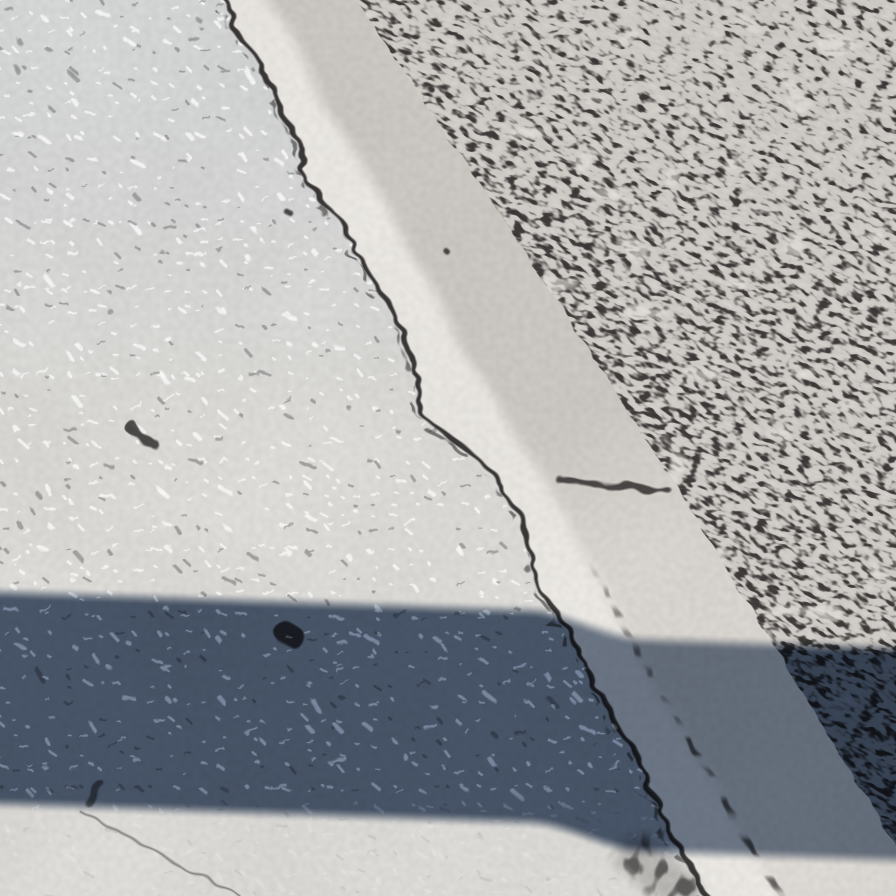
Give the GLSL for this texture, as a Shadertoy shader.

```glsl
// Sunlit concrete with a jagged crack, a pale kerb, coarse asphalt and a shadow band.
#define CONCRETE vec3(0.85, 0.845, 0.83)
#define STRIP vec3(0.905, 0.895, 0.875)
#define KERB vec3(0.785, 0.77, 0.75)
#define ASPHALT vec3(0.79, 0.775, 0.755)
#define PIT vec3(0.27, 0.26, 0.255)
#define INK vec3(0.15, 0.14, 0.14)
#define SHADE vec3(0.325, 0.385, 0.48)
#define PENUMBRA 0.009
#define GRAIN vec2(72.0, 145.0)
#define FLECK_CELLS 30.0

vec2 hash2(vec2 p) {
    vec3 h = fract(p.xyx * vec3(0.1031, 0.103, 0.0973));
    h += dot(h, h.yzx + 33.33);
    return fract((h.xx + h.yz) * h.zy);
}

// Gradient noise, roughly -0.6 to 0.6
float corner(vec2 cell, vec2 f) {
    float a = 6.2832 * hash2(cell).x;
    return dot(vec2(cos(a), sin(a)), f);
}
float noise(vec2 p) {
    vec2 i = floor(p), f = p - i, e = vec2(0, 1);
    vec2 u = f * f * (3.0 - 2.0 * f);
    return mix(mix(corner(i, f), corner(i + e.yx, f - e.yx), u.x),
               mix(corner(i + e, f - e), corner(i + 1.0, f - 1.0), u.x), u.y);
}

float bump(float y, float centre, float width) {
    float k = (y - centre) / width;
    return exp(-k * k);
}

// Soft capsule from ends.xy to ends.zw
float stroke(vec2 p, vec4 ends, float radius, float soft) {
    vec2 d = ends.zw - ends.xy, a = p - ends.xy;
    float t = clamp(dot(a, d) / dot(d, d), 0.0, 1.0);
    return 1.0 - smoothstep(radius - soft, radius + soft, length(a - d * t));
}
float mark(vec2 p, vec4 ends, float radius) {
    return stroke(p, ends, radius, 0.002);
}

// Boundary positions at depth y
float crackX(float y) {
    float x = 0.249 + 0.541 * y - 0.014 * bump(y, 0.195, 0.03);
    x += 0.018 * bump(y, 0.57, 0.06) - 0.03 * bump(y, 0.46, 0.035);
    return x + 0.01 * noise(vec2(y * 28.0, 3.5)) + 0.007 * noise(vec2(y * 85.0, 9.5));
}
float stripX(float y) {
    return 0.3 + 0.57 * y + 0.012 * noise(vec2(y * 14.0, 5.3));
}
float kerbX(float y) {
    return 0.397 + 0.635 * y + 0.048 * y * (1.0 - y) + 0.006 * noise(vec2(y * 60.0, 1.7));
}

// x: pale flecks, y: dark flecks
vec2 flecks(vec2 q, float px) {
    vec2 mask = vec2(0);
    for (float layer = 0.0; layer < 3.0; layer++) {
        float scale = FLECK_CELLS * (1.0 + 0.37 * layer);
        vec2 g = q * scale + 7.3 * layer, cell = floor(g);
        vec2 r = hash2(cell + 51.0 * layer), s = hash2(cell + 17.7);
        float angle = 1.7 * s.x - 0.6;
        vec2 arm = vec2(cos(angle), sin(angle)) * mix(0.04, 0.24, s.y * s.y);
        vec2 f = g - cell - 0.3 - 0.4 * r + 0.1 * noise(g * 5.0);
        float m = stroke(f, vec4(-arm, arm), mix(0.035, 0.085, s.x), 0.6 * px * scale + 0.025);
        float pick = fract(r.x * 7.1 + s.y * 3.7);
        mask = max(mask, m * vec2(step(pick, 0.36), step(0.87, pick)));
    }
    return mask;
}

vec3 asphalt(vec2 q, float edge) {
    vec2 g = mat2(0.91, -0.42, 0.42, 0.91) * q + 0.004 * noise(q * 40.0);
    float n = noise(g * GRAIN) + 0.6 * noise(g * GRAIN * 1.9 + 8.0);
    float rough = 0.1 * noise(q * 7.0) + 0.16 * exp(-edge * 14.0);
    rough += 0.1 * smoothstep(0.05, 0.3, q.y) - 0.08;
    float pebble = smoothstep(0.32, 0.48, noise(q * vec2(22, 30)));
    float pit = smoothstep(-0.04, 0.5, n + rough) * (1.0 - 0.7 * pebble);
    return mix(ASPHALT, PIT, pit) - 0.06 * n + 0.05 * pebble;
}

void mainImage(out vec4 fragColor, in vec2 fragCoord) {
    vec2 q = fragCoord / iResolution.xy;
    q.y = 1.0 - q.y; // depth from the top edge
    float px = 1.0 / iResolution.y;
    float slope = (crackX(q.y + 0.002) - crackX(q.y - 0.002)) / 0.004;
    float crackD = (q.x - crackX(q.y)) / sqrt(1.0 + slope * slope);
    float stripD = (q.x - stripX(q.y)) * 0.87;
    float kerbD = (q.x - kerbX(q.y)) * 0.84;
    float left = 1.0 - smoothstep(-px, px, crackD);
    float road = smoothstep(-px, px, kerbD);

    // Surfaces and staining
    float stain = noise(q * 5.0) + 0.5 * noise(q * 13.0);
    vec3 slab = CONCRETE + 0.025 * stain;
    slab -= vec3(0.035, 0.025, 0.012) * (1.0 - smoothstep(0.1, 0.6, q.y));
    vec2 fleck = flecks(q, px) * left * (1.0 - 0.75 * smoothstep(0.87, 0.92, q.y));
    slab = mix(slab, vec3(0.97), 0.85 * fleck.x);
    slab = mix(slab, vec3(0.47), 0.6 * fleck.y);
    vec3 kerb = mix(STRIP, KERB + 0.06 * smoothstep(0.4, 0.7, q.y), smoothstep(-0.014, 0.012, stripD));
    vec3 col = mix(kerb + 0.02 * stain, slab, left) + 0.03 * noise(q * 130.0);
    col = mix(col, asphalt(q, max(kerbD, 0.0)), road);

    // Crack, frayed branches and worn groove
    float ragged = noise(q * 65.0);
    float width = 0.0021 + 0.0026 * noise(vec2(q.y * 48.0, 2.2));
    float ink = 0.9 - 0.9 * smoothstep(width - px, width + px + 0.001, abs(crackD));
    float fray = abs(crackD + 0.006 + 0.014 * noise(q * 38.0));
    ink = max(ink, 0.55 * (1.0 - smoothstep(0.0008, 0.003, fray)) * smoothstep(-0.05, 0.2, ragged));
    float groove = 1.0 - smoothstep(0.001, 0.005, abs(stripD + 0.004 * ragged));
    groove *= smoothstep(0.62, 0.68, q.y) * smoothstep(-0.12, 0.22, noise(vec2(q.y * 45.0, 6.0)));
    ink = max(ink, 0.7 * groove);

    // Joint, hairline, pits and debris
    vec2 w = q + 0.006 * vec2(noise(q * 45.0), noise(q * 45.0 + 9.0));
    float dark = mark(w, vec4(0.625, 0.535, 0.742, 0.547), 0.0035 + 0.004 * ragged);
    dark = max(dark, mark(w, vec4(0.145, 0.477, 0.17, 0.495), 0.006 + 0.007 * ragged));
    dark = max(dark, mark(w, vec4(0.315, 0.705, 0.33, 0.711), 0.01));
    dark = max(dark, mark(q, vec4(0.498, 0.28, 0.499, 0.281), 0.003));
    dark = max(dark, mark(q, vec4(0.32, 0.236, 0.324, 0.238), 0.003));
    float faint = mark(w, vec4(0.09, 0.905, 0.268, 1), 0.001);
    faint = max(faint, mark(w, vec4(0.098, 0.895, 0.113, 0.876), 0.004));
    float rubble = stroke(w, vec4(0.71, 0.955, 0.76, 0.995), 0.022, 0.012);
    rubble *= 0.2 + 0.5 * smoothstep(0.0, 0.3, noise(q * vec2(70, 45)));
    ink = max(max(ink, rubble), max(0.8 * dark, 0.55 * faint));
    col = mix(col, INK, ink);

    // Cast shadow, stepped at the kerb
    float top = 0.661 + 0.035 * q.x + 0.028 * smoothstep(0.59, 0.72, q.x);
    float shade = smoothstep(-PENUMBRA, PENUMBRA, q.y - top);
    shade *= smoothstep(-PENUMBRA, PENUMBRA, top + 0.236 - q.y);
    vec3 tint = SHADE + vec3(0.13, 0.12, 0.1) * (1.0 - left) * (1.0 - road) - 0.06 * road;
    col = col * mix(vec3(1), tint, shade) + 0.16 * shade * fleck.x;
    fragColor = vec4(clamp(col, 0.0, 1.0), 1);
}
```
